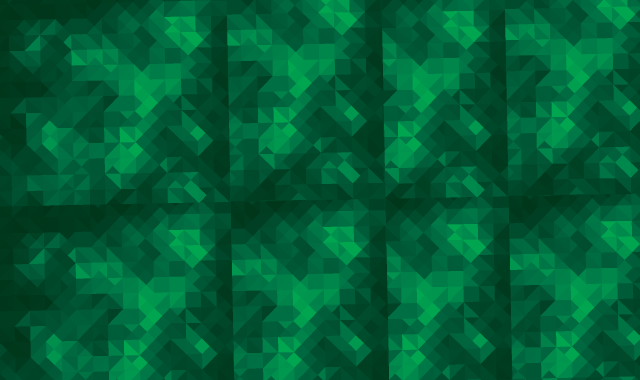
This background is drawn by a Shadertoy shader. Its source:

```glsl
// A green low-poly mosaic: square cells split into halves or quarters, each facet
// flat-shaded from a soft field of glowing strokes. The sheet is slightly tilted
// and laid in offset columns and two rows that cut each other at hard seams.

const float CELLS_HIGH = 24.4;               // mosaic cells over the canvas height
const float TILT = 0.02;                     // rotation of the sheet, radians
const float FIRST_SEAM = 14.55;              // first column seam, in cells
const float COLUMN_PERIOD = 17.86;           // one wide and one narrow column
const float WIDE_COLUMN = 9.95;
const vec2 COLUMN_CROP = vec2(4.65, 6.63);   // sheet position at each column's left
const float ROW_SEAM = 13.26;
const float ROW_STEP = 13.69;
const float WIDE_LIFT = 1.07;                // upward shift of wide columns, top row
const vec2 LATTICE_ORIGIN = vec2(0.52, 0.30);
const float QUARTER_SHARE = 0.4;             // cells cut by both diagonals
const float DARK = 0.205;                    // green level of the ground
const float BRIGHT = 0.65;                   // green level of the hottest facets
const int AA = 3;

float hash(vec2 p) {
    vec3 q = fract(p.xyx * vec3(0.1031, 0.1030, 0.0973) + 0.37);
    q += dot(q, q.yzx + 33.33);
    return fract((q.x + q.y) * q.z);
}

float valueNoise(vec2 p) {
    vec2 i = floor(p), f = fract(p);
    f = f * f * (3.0 - 2.0 * f);
    return mix(mix(hash(i), hash(i + vec2(1, 0)), f.x),
               mix(hash(i + vec2(0, 1)), hash(i + vec2(1, 1)), f.x), f.y);
}

// Soft stroke from a to b
float glow(vec2 p, vec2 a, vec2 b, float radius) {
    vec2 pa = p - a, ba = b - a;
    float h = clamp(dot(pa, ba) / max(dot(ba, ba), 1e-4), 0.0, 1.0);
    vec2 d = (pa - ba * h) / radius;
    return exp(-dot(d, d));
}

float spot(vec2 p, vec2 c, float radius) {
    return glow(p, c, c, radius);
}

// Light of the sheet above the ground level
float lightField(vec2 p) {
    vec2 fork = vec2(8.6, 5.8), foot = vec2(7.2, 10.2);
    vec2 leftTip = vec2(5.0, 3.2), rightTip = vec2(11.2, 2.4);

    // Forked figure with hot spots
    float light = 0.25 * max(glow(p, fork, foot, 1.5),
                  max(0.85 * glow(p, fork, leftTip, 1.45), 0.75 * glow(p, fork, rightTip, 2.2)));
    light += 0.15 * spot(p, fork, 1.5) + 0.12 * spot(p, foot, 1.1);
    light += 0.07 * spot(p, leftTip, 1.1);

    // Upper bar and side spots
    light += 0.20 * glow(p, vec2(9.7, 0.6), vec2(11.8, 2.2), 0.9);
    light += 0.16 * spot(p, vec2(7.5, 1.6), 1.2) + 0.15 * spot(p, vec2(1.7, 3.1), 1.2);
    light += 0.24 * spot(p, vec2(11.5, 8.5), 0.8) + 0.07 * spot(p, vec2(11.5, 8.5), 2.0);
    light += 0.26 * spot(p, vec2(11.4, 12.0), 1.1);
    light += 0.24 * glow(p, vec2(2.6, 8.9), vec2(3.8, 9.9), 1.0);
    light += 0.12 * glow(p, vec2(4.4, 6.8), vec2(4.7, 9.0), 1.0);
    light += 0.08 * glow(p, vec2(0.2, 11.7), vec2(4.4, 11.6), 1.1);

    // Faint scattered patches
    return light + 0.11 * smoothstep(0.35, 1.0, valueNoise(p * 0.6 + 5.0));
}

// Representative point of the facet that holds p
vec2 facetCentre(vec2 p) {
    vec2 cell = floor(p), f = p - cell, c = f - 0.5;
    if (hash(cell + 17.0) < QUARTER_SHARE) {
        // Quarters share the midpoint of their edge, so neighbours form diamonds
        vec2 side = abs(c.x) > abs(c.y) ? vec2(sign(c.x), 0.0) : vec2(0.0, sign(c.y));
        return cell + 0.5 + 0.5 * side;
    }
    float slant = hash(cell + 41.0) < 0.5 ? 1.0 : -1.0;
    float side = c.x + slant * c.y > 0.0 ? 1.0 : -1.0;
    return cell + 0.5 + side * vec2(1.0, slant) / 6.0;
}

// Tilted canvas position, y downwards, to a position on the sheet
vec2 sheetPosition(vec2 p) {
    bool lowerRow = p.y > ROW_SEAM;
    if (lowerRow) p.y -= ROW_STEP;
    if (p.x > FIRST_SEAM) {
        float x = mod(p.x - FIRST_SEAM, COLUMN_PERIOD);
        bool wide = x < WIDE_COLUMN;
        p.x = wide ? x + COLUMN_CROP.x : x - WIDE_COLUMN + COLUMN_CROP.y;
        if (wide && !lowerRow) p.y += WIDE_LIFT;
    }
    return p - LATTICE_ORIGIN;
}

vec3 mosaic(vec2 p) {
    vec2 centre = facetCentre(sheetPosition(p));
    float light = lightField(centre);
    float grain = hash(floor(centre * 6.0 + 0.5) + 71.0);
    light *= mix(0.72, 1.25, grain);
    light += 0.09 * smoothstep(0.9, 1.0, grain) * smoothstep(0.03, 0.12, light);
    float green = min(DARK + 0.025 * grain + light, BRIGHT);
    return vec3(0.0, green, -0.151 + green * (1.439 - 1.12 * green));
}

void mainImage(out vec4 fragColor, in vec2 fragCoord) {
    vec3 sum = vec3(0.0);
    for (int i = 0; i < AA * AA; i++) {
        vec2 jitter = (vec2(i % AA, i / AA) + 0.5) / float(AA) - 0.5;
        vec2 p = (fragCoord + jitter) / iResolution.y;
        p = vec2(p.x, 1.0 - p.y) * CELLS_HIGH;
        sum += mosaic(p + TILT * vec2(-p.y, p.x));
    }
    fragColor = vec4(sum / float(AA * AA), 1.0);
}
```
